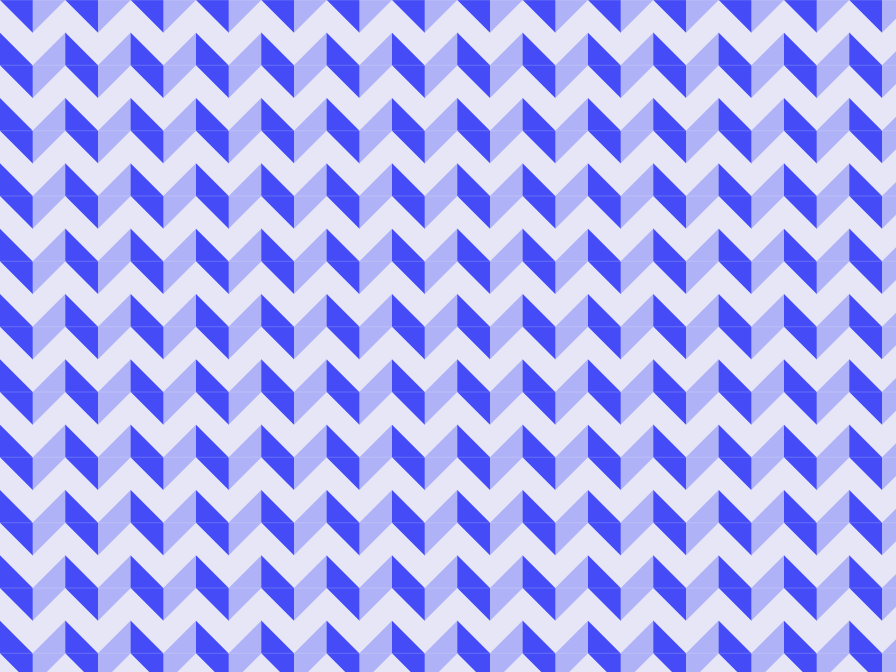
Reproduce this pattern procedurally as a Shadertoy shader.

```glsl
// Folded zigzag ribbons: each row is a chevron band whose falling side is deep
// blue and rising side is lavender, on a pale ground. A triangle wave bends
// periodic stripes into chevrons; a faint hairline crosses each band.

const float CELLS_DOWN = 72.0 / 7.0;   // repeats over the canvas height
const float SEAM_WIDTH = 0.018;        // hairline width, in cells
const float SEAM_STRENGTH = 0.18;

const vec3 PALE     = vec3(0.90, 0.90, 0.97);
const vec3 LAVENDER = vec3(0.69, 0.70, 0.97);
const vec3 BLUE     = vec3(0.27, 0.30, 0.97);

// Distance to the nearest whole number.
float toInteger(float x) {
    return abs(fract(x + 0.5) - 0.5);
}

// Antialiased coverage of a signed distance, positive inside.
float coverage(float dist, float pixel) {
    return clamp(dist / pixel + 0.5, 0.0, 1.0);
}

// Unit-period stripe that fills the first half of each period.
// The scale turns the phase into perpendicular distance.
float halfStripe(float phase, float scale, float pixel) {
    return coverage((0.25 - toInteger(phase - 0.25)) * scale, pixel);
}

// Hairline on whole numbers, keeping its weight at small sizes.
float hairline(float x, float width, float pixel) {
    float d = toInteger(x);
    return coverage(0.5 * width - d, pixel) - coverage(-0.5 * width - d, pixel);
}

vec3 chevrons(vec2 cell, float pixel) {
    float zigzag = toInteger(cell.x);

    // Shaded faces of the fold
    float falling = halfStripe(cell.x, 1.0, pixel);
    vec3 face = mix(LAVENDER, BLUE, falling);

    // Seam across the middle of the band
    face = mix(face, PALE, SEAM_STRENGTH * hairline(cell.y, SEAM_WIDTH, pixel));

    // Band with 45 degree edges
    float band = halfStripe(cell.y - 0.5 - zigzag, inversesqrt(2.0), pixel);
    return mix(PALE, face, band);
}

void mainImage(out vec4 fragColor, in vec2 fragCoord) {
    // Cell coordinates measured from the top left corner
    float pixel = CELLS_DOWN / iResolution.y;
    vec2 cell = vec2(fragCoord.x, iResolution.y - fragCoord.y) * pixel;
    fragColor = vec4(chevrons(cell, pixel), 1.0);
}
```
